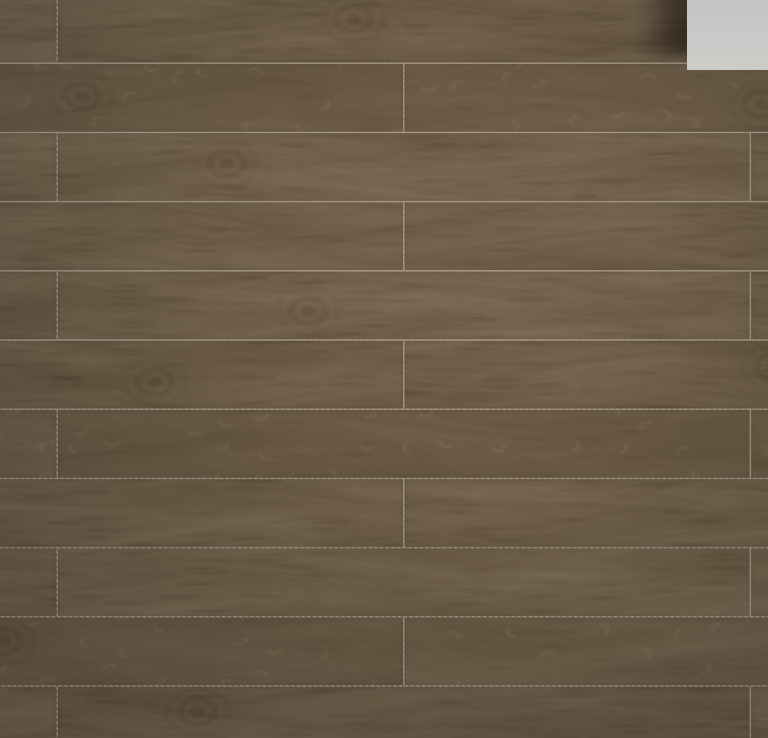
A WebGL 1 fragment shader for this texture:

```glsl
precision highp float;
// Brown wood-look plank floor in half-offset rows with pale joints and a white block in the top right corner.
uniform vec2 u_resolution;

// Lengths are fractions of the canvas width.
const float ROW_HEIGHT = 0.0901;
const float FIRST_SEAM = 0.0677;
const float PLANK_LENGTH = 0.9025;
const float FIRST_JOINT = 0.0745;
const float SEAM_HALF_WIDTH = 0.0009;
const vec2 BLOCK_CORNER = vec2(0.8945, 0.870);

const vec3 WOOD_DARK = vec3(0.335, 0.275, 0.205);
const vec3 WOOD_LIGHT = vec3(0.495, 0.435, 0.355);
const vec3 GROUT = vec3(0.66, 0.60, 0.53);
const vec3 BLOCK_WHITE = vec3(0.78, 0.78, 0.77);

float hash(vec2 p) {
  return fract(sin(dot(p, vec2(127.1, 311.7))) * 43758.55);
}

// Offset to the nearest cell point in xy, hash of that cell in z.
vec3 cellular(vec2 p) {
  vec3 nearest = vec3(9.0);
  for (int j = -1; j <= 1; j++) {
    for (int i = -1; i <= 1; i++) {
      vec2 cell = floor(p) + vec2(float(i), float(j));
      vec2 point = cell + 0.15 + 0.7 * vec2(hash(cell), hash(cell + 41.3));
      vec2 offset = p - point;
      if (dot(offset, offset) < dot(nearest.xy, nearest.xy)) {
        nearest = vec3(offset, hash(cell + 17.7));
      }
    }
  }
  return nearest;
}

// Warped sine layers, from broad bands to fine fibres.
float layeredGrain(vec2 p, float seed) {
  float sum = 0.0;
  float amplitude = 0.5;
  for (int i = 0; i < 5; i++) {
    p += 0.65 * sin(p.yx * 1.3 + seed + float(i) * 1.7);
    sum += amplitude * sin(p.x + seed * 2.0) * sin(p.y + seed);
    p = p * 1.9 + seed;
    amplitude *= 0.68;
  }
  return sum;
}

// Short dark pores stretched along the plank.
float streaks(vec2 p, float seed) {
  vec3 cell = cellular(p * vec2(13.0, 105.0) + seed * 7.0);
  return smoothstep(0.6, 0.0, length(cell.xy)) * smoothstep(0.35, 1.0, cell.z);
}

// Faint pale curls scattered on the smoother planks.
float curls(vec2 p, float seed) {
  vec3 cell = cellular(p * vec2(20.0, 26.0) + seed * 3.0);
  float ring = (length(cell.xy) - 0.18) / 0.065;
  float arc = smoothstep(-0.1, 0.7, cos(atan(cell.y, cell.x) - cell.z * 25.0));
  return exp(-ring * ring) * arc * step(0.45, cell.z);
}

// Ringed dark knot, with local running from 0 to 1 over the plank.
float knot(vec2 local, vec2 id) {
  vec2 center = vec2(0.2 + 0.6 * hash(id + 5.1), 0.3 + 0.4 * hash(id + 8.6));
  float r = length((local - center) * vec2(24.0, 3.2));
  return exp(-r * r) * (0.6 + 0.4 * sin(r * 13.0)) * step(0.6, hash(id + 2.9));
}

float woodTone(vec2 p, vec2 local, vec2 id) {
  float seed = 6.0 * hash(id);
  float curled = step(fract(id.y * 0.375), 0.2);
  float tone = 0.52 + 0.17 * (hash(id + 3.7) - 0.5);
  tone += 0.21 * layeredGrain(p * vec2(8.0, 60.0), seed) * (1.0 - 0.35 * curled);
  tone -= 0.20 * streaks(p, seed) * (1.0 - 0.6 * curled);
  tone -= 0.26 * knot(local, id);
  return tone + curled * (0.17 * curls(p, seed) - 0.08);
}

float stroke(float dist, float halfWidth, float pixel) {
  return 1.0 - smoothstep(halfWidth - 0.5 * pixel, halfWidth + 0.7 * pixel, dist);
}

// Slanted beading that breaks a seam into small stitches.
float beading(vec2 p, float amount) {
  return 1.0 - amount * (0.5 + 0.5 * sin((p.x + p.y) * 850.0));
}

void main() {
  float pixel = 1.0 / u_resolution.x;
  vec2 p = gl_FragCoord.xy * pixel;

  // Plank layout
  float rowPos = (p.y - FIRST_SEAM) / ROW_HEIGHT;
  float row = floor(rowPos);
  float shift = 0.5 * (1.0 - mod(row, 2.0));
  float plankPos = (p.x - FIRST_JOINT) / PLANK_LENGTH - shift;
  vec2 local = fract(vec2(plankPos, rowPos));
  vec2 id = vec2(floor(plankPos), row);
  vec2 edge = (0.5 - abs(local - 0.5)) * vec2(PLANK_LENGTH, ROW_HEIGHT);

  // Wood and soft grooves
  vec3 color = mix(WOOD_DARK, WOOD_LIGHT, clamp(woodTone(p, local, id), 0.0, 1.0));
  color *= 1.0 - 0.10 * exp(-min(edge.x, edge.y) / 0.0025);

  // Pale seams, more broken toward the bottom and the left
  float across = stroke(edge.y, SEAM_HALF_WIDTH, pixel) * beading(p, mix(0.6, 0.12, smoothstep(0.2, 0.6, p.y)));
  float upright = stroke(edge.x, SEAM_HALF_WIDTH, pixel) * beading(p, mix(0.65, 0.15, smoothstep(0.1, 0.7, p.x)));
  color = mix(color, GROUT, 0.85 * max(across, upright));

  // Room light and the shadow beside the block
  vec2 fromGlow = (p - vec2(0.6, 0.62)) * 1.2;
  color *= mix(0.74, 1.07, exp(-dot(fromGlow, fromGlow)));
  float besideBlock = smoothstep(BLOCK_CORNER.x - 0.075, BLOCK_CORNER.x, p.x);
  color *= 1.0 - 0.45 * besideBlock * smoothstep(0.872, 0.905, p.y);

  // White block
  vec2 inside = smoothstep(-0.5 * pixel, 0.5 * pixel, p - BLOCK_CORNER);
  vec3 blockColor = BLOCK_WHITE * (1.03 - 0.5 * (p.y - BLOCK_CORNER.y));
  color = mix(color, blockColor, inside.x * inside.y);

  gl_FragColor = vec4(color, 1.0);
}
```
